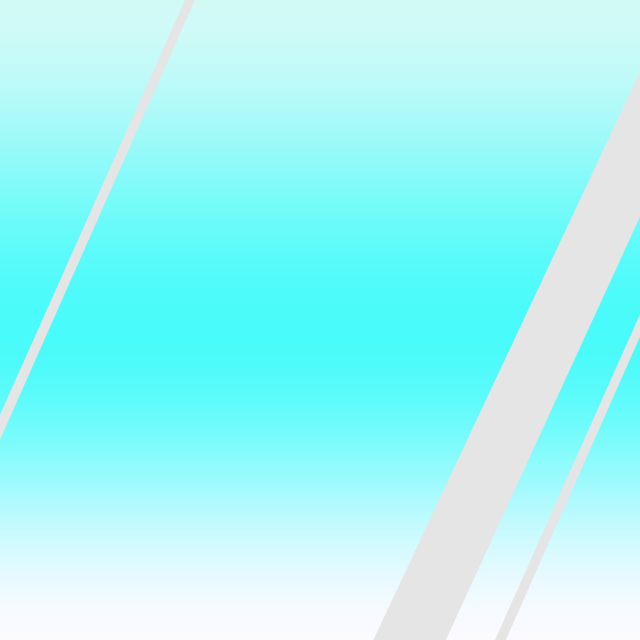
This background is drawn by a WebGL 1 fragment shader. Its source:

```glsl
precision highp float;
// A vertical sky gradient, pale at both ends and cyan near the middle,
// crossed by three slanted grey stripes that narrow slightly upwards.
// Each stripe is a smooth-edged distance to a leaning centre line.

uniform vec2 u_resolution;

#define TOP_COLOR    vec3(0.82, 0.98, 0.97)
#define MIDDLE_COLOR vec3(0.285, 0.984, 0.98)
#define BOTTOM_COLOR vec3(0.98, 0.98, 1.0)
#define STRIPE_COLOR vec3(0.898)
#define MIDDLE_HEIGHT 0.482

// Each stripe: x of the centre at the base, lean, base width, taper
#define LEFT_STRIPE  vec4(-0.1477, 0.4445, 0.0182, 0.0026)
#define WIDE_STRIPE  vec4(0.6400, 0.46395, 0.1133, 0.0105)
#define RIGHT_STRIPE vec4(0.7819, 0.4437, 0.0169, 0.0027)

// Eased blend through the three sky colours
vec3 skyGradient(float height) {
  vec3 lower = mix(BOTTOM_COLOR, MIDDLE_COLOR, smoothstep(0.0, MIDDLE_HEIGHT, height));
  return mix(lower, TOP_COLOR, smoothstep(MIDDLE_HEIGHT, 1.0, height));
}

// Coverage of one slanted stripe, softened over about a pixel
float stripeCoverage(vec2 p, vec4 stripe, float pixel) {
  float center = stripe.x + stripe.y * p.y;
  float halfWidth = 0.5 * (stripe.z - stripe.w * p.y);
  float dist = (abs(p.x - center) - halfWidth) / length(vec2(1.0, stripe.y));
  return clamp(0.5 - dist / pixel, 0.0, 1.0);
}

void main() {
  vec2 p = gl_FragCoord.xy / u_resolution;
  float pixel = 1.0 / min(u_resolution.x, u_resolution.y);

  float stripes = stripeCoverage(p, LEFT_STRIPE, pixel);
  stripes = max(stripes, stripeCoverage(p, WIDE_STRIPE, pixel));
  stripes = max(stripes, stripeCoverage(p, RIGHT_STRIPE, pixel));

  gl_FragColor = vec4(mix(skyGradient(p.y), STRIPE_COLOR, stripes), 1.0);
}
```
